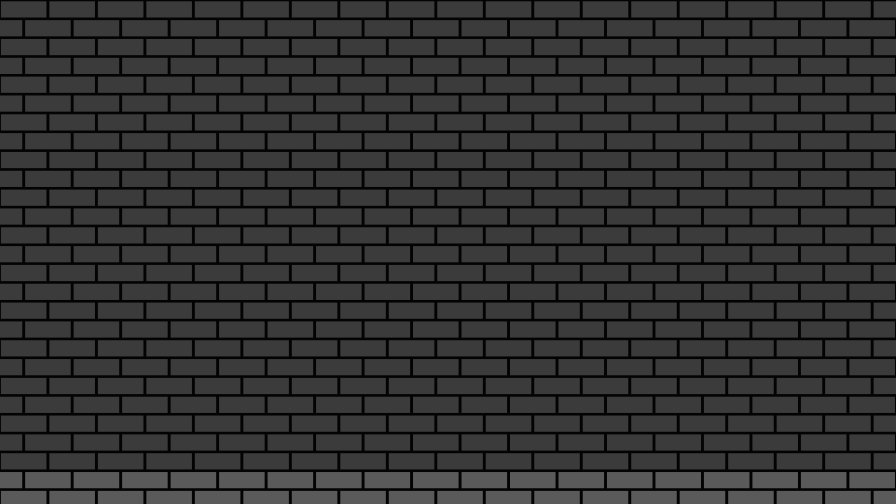
Write a Shadertoy shader that draws this pattern.

```glsl
const vec2 BRICK_SIZE = vec2(0.0962, 0.03736);   // in canvas heights
const vec2 JOINT_WIDTH = vec2(0.0058, 0.0052);
const float JOINT_SHIFT = -0.0011;
const float WALL_ROWS = 25.0;                    // rows above the pale base

const vec3 JOINT_COLOR = vec3(0.012);
const vec3 WALL_COLOR = vec3(0.232);
const vec3 BASE_COLOR = vec3(0.352);

// Brick coordinates with every odd course moved by half a brick
vec2 runningBond(vec2 p, vec2 size) {
    vec2 grid = p / size;
    grid.x += 0.5 * mod(floor(grid.y), 2.0);
    return grid;
}

// Distance to the closest cell border along each axis
vec2 borderDistance(vec2 grid, vec2 size) {
    return (0.5 - abs(fract(grid) - 0.5)) * size;
}

// Antialiased coverage of the brick face between the joints
float brickFace(vec2 border, vec2 jointWidth, float pixel) {
    vec2 cover = clamp((border - 0.5 * jointWidth) / pixel + 0.5, 0.0, 1.0);
    return cover.x * cover.y;
}

vec3 courseColor(float row, float wallRows) {
    return mix(WALL_COLOR, BASE_COLOR, step(wallRows, row));
}

void mainImage(out vec4 fragColor, in vec2 fragCoord) {
    float pixel = 1.0 / iResolution.y;

    // Courses are counted down from the top edge
    vec2 p = vec2(fragCoord.x * pixel - JOINT_SHIFT, 1.0 - fragCoord.y * pixel);

    vec2 grid = runningBond(p, BRICK_SIZE);
    float face = brickFace(borderDistance(grid, BRICK_SIZE), JOINT_WIDTH, pixel);
    vec3 brick = courseColor(floor(grid.y), WALL_ROWS);

    fragColor = vec4(mix(JOINT_COLOR, brick, face), 1.0);
}
```
